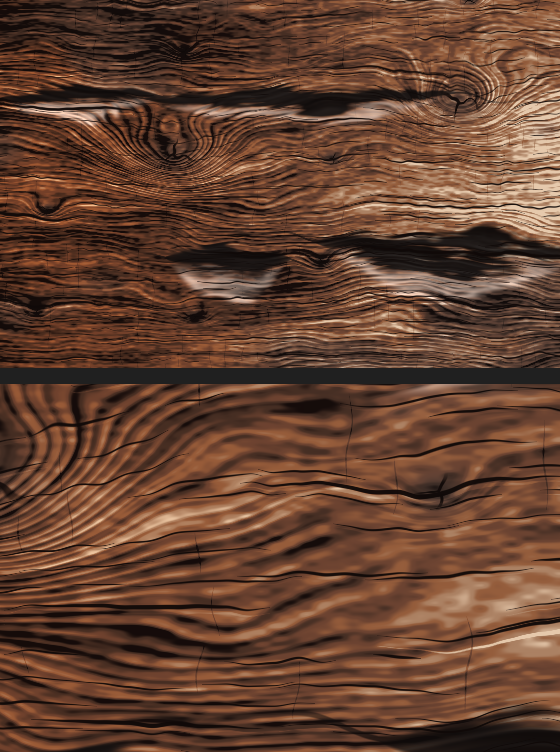
Top: the whole. Bottom: its middle third, enlarged.
This texture is drawn by a WebGL 1 fragment shader. Its source:

```glsl
precision highp float;
uniform vec2 u_resolution;
#define RING_FREQ 450.0
#define RING_DEPTH 0.20
#define FIBRE_DEPTH 0.74
#define GRIT_DEPTH 0.58
#define WARP 0.15
#define KNOT_COUNT 9
#define KNOT_BIG 0.042
#define KNOT_SMALL 0.014
#define CRACK_WIDTH 0.0048
#define BASE_TONE 0.75
#define LIGHT_DEPTH 1.35

float hash(vec2 p) {
  return fract(sin(dot(p, vec2(127.1, 311.7))) * 43758.5453);
}

float noise(vec2 p) {
  vec2 i = floor(p), f = fract(p);
  f = f * f * (3.0 - 2.0 * f);
  return mix(mix(hash(i), hash(i + vec2(1, 0)), f.x),
             mix(hash(i + vec2(0, 1)), hash(i + 1.0), f.x), f.y);
}

float fbm(vec2 p) {
  return 0.55 * noise(p) + 0.3 * noise(p * 2.03 + 17.3) + 0.15 * noise(p * 4.1 + 51.7);
}

// Tapered splits, one per stretched cell, running along x
float cracks(vec2 p, vec2 cell, float width, float density) {
  float aa = 0.7 / u_resolution.y, mask = 0.0;
  float row = floor(p.y / cell.y);
  float x = p.x / cell.x + hash(vec2(row, 3.7));
  for (int k = -1; k <= 1; k++) {
    vec2 id = vec2(floor(x) + float(k), row);
    float dx = (x - id.x - 0.5) / mix(0.2, 0.85, hash(id + 5.1));
    float dy = p.y - (row + mix(0.25, 0.75, hash(id + 9.4))) * cell.y;
    float w = width * mix(0.4, 1.0, hash(id + 2.6)) * (1.0 - dx * dx);
    float split = 1.0 - smoothstep(w - aa, w + aa, abs(dy));
    mask = max(mask, split * step(hash(id + 7.9), density) * step(abs(dx), 1.0));
  }
  return mask;
}

// Dark to pale wood, stops spaced by their share of the surface
vec3 woodColour(float t) {
  vec3 c = mix(vec3(0.08, 0.045, 0.04), vec3(0.27, 0.18, 0.14), smoothstep(0.03, 0.24, t));
  c = mix(c, vec3(0.42, 0.26, 0.19), smoothstep(0.24, 0.46, t));
  c = mix(c, vec3(0.58, 0.36, 0.23), smoothstep(0.46, 0.66, t));
  c = mix(c, vec3(0.67, 0.50, 0.38), smoothstep(0.66, 0.82, t));
  return mix(c, vec3(0.9, 0.78, 0.66), smoothstep(0.82, 1.08, t));
}

void main() {
  vec2 p = gl_FragCoord.xy / u_resolution.y;
  float aspect = u_resolution.x / u_resolution.y, across = p.x / aspect;

  // Grain height, lifted into closed rings around the knots
  float grain = p.y + WARP * (fbm(p * vec2(2.8, 4.5)) - 0.5) + 0.014 * noise(p * vec2(9.0, 14.0));
  float char = 0.0, star = 0.0;
  for (int i = 0; i < KNOT_COUNT; i++) {
    float n = float(i);
    vec2 centre = fract(vec2(0.31, 0.58) + n * vec2(0.7549, 0.5699)) * vec2(aspect, 1.0);
    float big = step(mod(n, 2.0) + step(3.0, n), 0.5);
    float r = mix(KNOT_SMALL, KNOT_BIG, big);
    vec2 d = (p - centre) / vec2(1.35, 1.0);
    float dist = length(d) + 0.0001;
    grain += mix(3.5, 5.0, big) * r * exp(-dist * dist / (6.0 * r * r));
    char = max(char, mix(0.9, 0.8, big) * exp(-dist * dist / (1.6 * r * r)));
    float angle = atan(d.y, d.x + 0.00001) + 1.2 * noise(p * 40.0);
    float spoke = dist * abs(sin(1.5 * angle + n));
    star = max(star, (1.0 - smoothstep(0.06 * r, 0.15 * r, spoke)) * (1.0 - smoothstep(0.5 * r, 1.4 * r, dist)));
  }

  // Rings and fibres follow the grain
  float phase = grain * RING_FREQ + 3.0 * noise(p * vec2(5.0, 9.0));
  float patchy = smoothstep(0.35, 0.6, fbm(p * vec2(2.0, 4.0) + 8.0));
  float ring = sin(phase + 0.6 * sin(phase)) * mix(0.2, 1.0, patchy);
  float fibre = 0.55 * noise(vec2(p.x * 9.0, grain * 140.0)) + 0.45 * noise(vec2(p.x * 4.0, grain * 45.0) + 31.0);
  float grit = 0.55 * noise(p * vec2(70.0, 190.0)) + 0.45 * noise(vec2(p.x * 25.0, grain * 230.0)) - 0.5;

  // Broad light, brighter to the right, falling off at the borders
  vec2 edge = vec2(across, p.y) - vec2(0.58, 0.56);
  float tone = BASE_TONE + 0.32 * (across - 0.5) + LIGHT_DEPTH * (fbm(p * vec2(1.3, 4.2) + 3.0) - 0.5);
  tone = max(tone - 0.75 * dot(edge, edge), 0.28);
  tone += RING_DEPTH * ring + FIBRE_DEPTH * (fibre - 0.5) + GRIT_DEPTH * grit;

  // Splits with a lit lower lip, and short checks across the grain
  vec2 q = vec2(p.x, mix(p.y, grain, 0.25));
  q.y += 0.016 * noise(p * vec2(13.0, 5.0)) + 0.007 * noise(p * vec2(45.0, 9.0));
  float split = 0.0, lip = 0.0;
  for (int i = 0; i < 3; i++) {
    float s = pow(0.42, float(i)), width = CRACK_WIDTH * mix(s, 1.0, 0.12);
    vec2 cell = vec2(0.6, 0.13) * s, at = q + 3.1 * float(i);
    split = max(split, cracks(at, cell, width, 0.55));
    lip = max(lip, s * cracks(at + vec2(0.0, 1.9 * width), cell, width, 0.55));
  }
  float check = cracks(q.yx + 0.012 * noise(p * 30.0), vec2(0.05, 0.04), 0.0009, 0.2);

  // Two weathered seams, opening into ragged hollows with bleached rims
  float hollow = 0.0, bleach = 0.0;
  float ragged = 2.0 * (fibre - 0.5) + 2.6 * (fbm(p * vec2(7.0, 24.0)) - 0.5);
  for (int i = 0; i < 4; i++) {
    float col = mod(float(i), 2.0), row = floor(float(i) / 2.0);
    vec2 centre = vec2(0.62 + 0.6 * col - 0.4 * row, 0.30 + 0.03 * col + 0.45 * row - 0.04 * row * col);
    vec2 size = vec2(0.17 + 0.2 * col + 0.05 * row, 0.046 - 0.021 * row);
    vec2 d = p - centre;
    d.y += 0.07 * d.x * (1.0 - row) - 0.07 * (fbm(vec2(p.x * 5.0, row * 9.0)) - 0.5);
    float taper = max(1.0 - d.x * d.x / (size.x * size.x), 0.0);
    float e = d.y / (size.y * taper + 0.003) + ragged * taper;
    float reach = 1.0 - smoothstep(0.7, 1.7, abs(d.x) / size.x);
    hollow = max(hollow, (1.0 - smoothstep(0.5, 1.2, abs(e))) * reach);
    bleach = max(bleach, exp(-3.0 * (e + 1.7) * (e + 1.7)) * smoothstep(0.1, 0.7, taper));
  }

  // Colour: warm at the left, cooler at the right, soot in patches and knots
  float soot = max(char, 0.7 * smoothstep(0.54, 0.7, fbm(p * vec2(2.5, 5.0) + 40.0)));
  tone += 0.35 * lip - 0.3 * char - 0.12 * soot - 0.2 * check;
  vec3 colour = woodColour(tone);
  colour *= mix(vec3(1.08, 0.95, 0.82), vec3(1.0, 1.01, 1.02), smoothstep(0.05, 0.65, across));
  float grey = dot(colour, vec3(0.3, 0.5, 0.2));
  colour = mix(colour, vec3(0.95, 0.85, 0.82) * grey, 0.55 * soot);
  colour = mix(colour, vec3(0.88, 0.78, 0.72) * (0.45 + fibre), 0.7 * bleach);
  colour = mix(colour, vec3(0.05, 0.035, 0.033) + 0.1 * fibre * fibre, 0.96 * hollow);
  colour = mix(colour, vec3(0.06, 0.035, 0.03), 0.95 * max(split, star));
  gl_FragColor = vec4(colour, 1.0);
}
```
